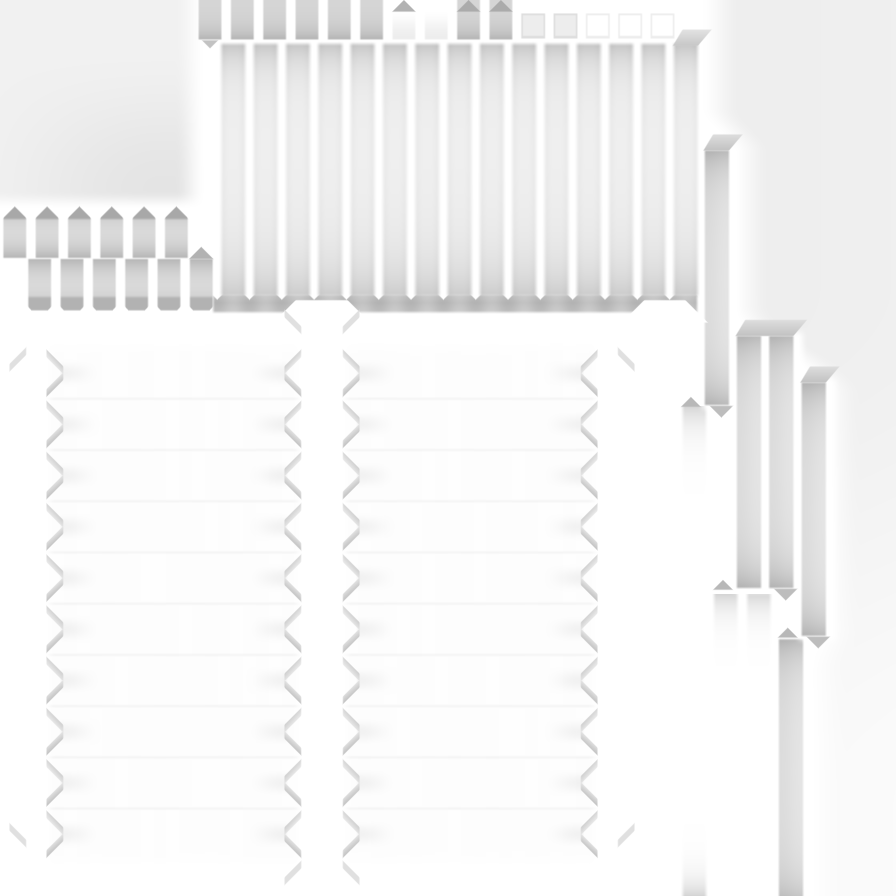
A three.js fragment shader for this texture map:

```glsl
// Pale occlusion map: ribbed wall, side columns, gabled cells, louvred panels.
// One grey value is layered from soft boxes, folded repeats and strokes.
varying vec2 vUv;
const float PITCH = 0.03607; // spacing of ribs, cells and columns
const float AA = 0.0012;

float hash(vec2 p) {
  vec3 q = fract(p.xyx * 0.1031);
  q += dot(q, q.yzx + 33.33);
  return fract((q.x + q.y) * q.z);
}
float span(float x, float lo, float hi, float soft) {
  return smoothstep(lo - soft, lo + soft, x) * (1.0 - smoothstep(hi - soft, hi + soft, x));
}
float box(vec2 p, float x0, float y0, float x1, float y1, float soft) {
  return span(p.x, x0, x1, soft) * span(p.y, y0, y1, soft);
}
// Short diagonal bar with upright ends
float stroke(vec2 q) {
  return span(q.x, -0.0093, 0.0093, AA) * span(q.x - q.y, -0.0043, 0.0043, AA);
}
float slot(float x, float first, float count) {
  return clamp(floor((x - first) / PITCH + 0.5), 0.0, count - 1.0);
}
// Triangle with its apex at the origin, opening downwards
float gable(vec2 q, float height) {
  return smoothstep(-AA, AA, -q.y - abs(q.x)) * smoothstep(-AA, AA, q.y + height);
}
float slantCap(float x, float rise, float x0, float x1) {
  return span(x, x0 + 0.6 * rise, x1 + 0.85 * rise, AA) * span(rise, 0.0, 0.018, AA);
}
// Tall columns with a slanted cap and pointed feet
float columns(float g, vec2 p, float first, float count, float lo, float hi) {
  float last = first + PITCH * (count - 1.0);
  float dx = p.x - first - PITCH * slot(p.x, first, count);
  g = mix(g, 1.0, box(p, first - 0.016, lo - 0.005, last + 0.024, hi + 0.004, 0.006));
  float ends = exp(-max(min(p.y - lo, hi - p.y), 0.0) / 0.026);
  float body = 0.895 - 0.17 * ends - 0.03 * smoothstep(0.012, -0.012, dx);
  g = mix(g, body, box(vec2(dx, p.y), -0.0135, lo, 0.0135, hi, 0.002));
  float rise = p.y - hi;
  float cap = slantCap(p.x, rise, first - 0.015, last + 0.0135) * step(0.3, hi);
  g = mix(g, 0.76 + 6.0 * rise, cap);
  g = mix(g, 0.74, gable(vec2(p.x - last - 0.005, lo - 0.014 - p.y), 0.013));
  return mix(g, 0.72, gable(p - vec2(first - 0.029, lo + 0.009), 0.011));
}
// Six small cells with pointed roofs (roofed = 1) or dark floors (0)
float cells(float g, vec2 p, float first, float lo, float roofed) {
  float dx = p.x - first - PITCH * slot(p.x, first, 6.0);
  float t = (p.y - lo) / 0.0573;
  float foot = lo + (1.0 - roofed) * max(abs(dx) - 0.009, 0.0);
  float tone = 0.85 - 0.14 * pow(abs(2.0 * t - 1.0), 2.0);
  tone = mix(tone, 0.66, roofed * smoothstep(0.72, 0.79, t));
  tone = mix(tone, 0.7, (1.0 - roofed) * smoothstep(0.3, 0.22, t));
  float top = lo + 0.0573 - roofed * abs(dx);
  return mix(g, tone, box(vec2(dx, p.y), -0.0127, foot, 0.0127, top, 0.0015));
}
// Small row on the top edge, changing shape from left to right
float topRow(float g, vec2 p) {
  float id = slot(p.x, 0.2344, 15.0);
  vec2 q = p - vec2(0.2344 + PITCH * id, 0.0);
  float full = box(q, -0.0127, 0.956, 0.0127, 1.1, 0.0015);
  float tone = 0.84 - 0.14 * exp(-max(q.y - 0.956, 0.0) / 0.012);
  float roof = gable(q - vec2(0.0, 1.0), 0.013);
  if (id < 5.5) return mix(g, tone, full);
  if (id < 7.5) {
    g = mix(g, 0.93, full * smoothstep(0.99, 0.957, q.y));
    return mix(g, 0.7, roof * step(id, 6.5));
  }
  if (id < 9.5) return mix(mix(g, tone, full), 0.67, roof);
  float pane = box(q, -0.0133, 0.957, 0.0133, 0.985, AA);
  float inner = box(q, -0.0115, 0.96, 0.0115, 0.983, AA);
  return id < 11.5 ? mix(g, 0.87 + 0.06 * inner, pane) : mix(g, 0.93, pane - inner);
}
// Fifteen ribs above a dark sill with two white notches
float ribbedWall(float g, vec2 p) {
  float dx = p.x - 0.2604 - PITCH * slot(p.x, 0.2604, 15.0);
  float tone = 0.94 - 0.17 * exp(-max(0.951 - p.y, 0.0) / 0.024);
  tone -= 0.15 * exp(-max(p.y - 0.668, 0.0) / 0.04) + 0.02 * smoothstep(0.004, 0.013, abs(dx));
  g = mix(g, tone, box(vec2(dx, p.y), -0.0133, 0.67, 0.0133, 0.951, 0.0033));
  float sill = 0.73 + 0.03 * cos(dx / PITCH * 6.2832) + 4.0 * abs(p.y - 0.662);
  float point = smoothstep(0.0, 0.003, abs(abs(dx) - 0.018) - p.y + 0.667);
  g = mix(g, sill, point * box(p, 0.238, 0.6515, 0.778, 0.671, 0.0025));
  float notch = min(abs(p.x - 0.359) - 0.029, abs(p.x - 0.742) - 0.023) - 0.665 + p.y;
  g = mix(g, 1.0, smoothstep(AA, -AA, notch) * span(p.y, 0.64, 0.665, AA));
  float rise = p.y - 0.949;
  g = mix(g, 0.76, gable(vec2(p.x - 0.2344, 0.946 - p.y), 0.009));
  return mix(g, 0.78 + 6.0 * rise, slantCap(p.x, rise, 0.751, 0.779));
}
// Two louvred panels folded about their centres, ten chevrons a side
float louvres(float g, vec2 p) {
  float x = abs(abs(p.x - 0.3594) - 0.1654), v = (p.y - 0.0404) / 0.05717;
  float row = clamp(floor(v), 0.0, 9.0), y = (v - row - 0.5) * 0.05717;
  float inside = 1.0 - smoothstep(0.132, 0.144, x);
  float area = inside * span(p.y, 0.04, 0.612, 0.012);
  g -= area * (0.005 + 0.004 * hash(vec2(floor(p.x * 70.0), row)));
  float seam = abs(fract(v + 0.5) - 0.5) * 0.05717;
  g -= 0.03 * smoothstep(0.0028, 0.0, seam) * inside * span(p.y, 0.07, 0.58, AA);
  float glow = smoothstep(0.08, 0.123, x) * smoothstep(0.128, 0.124, x);
  g -= 0.045 * glow * smoothstep(0.016, 0.0, abs(y)) * area;
  vec2 q = vec2(x - 0.1328, abs(y) - 0.0128);
  g = mix(g, 0.845 + 11.0 * (q.x - q.y) + 1.5 * y, stroke(q));
  q = abs(p - vec2(0.3594, 0.3333)); // stray corner strokes
  float stray = stroke((q - vec2(0.3395, 0.2655)) * vec2(1.0, -1.0));
  return mix(g, 0.88, max(stray, stroke(q - vec2(0.0325, 0.3075))));
}
void main() {
  vec2 p = vUv;
  // Open grey surroundings, right and top left
  float edge = 0.788 + 0.033 * smoothstep(0.88, 0.83, p.y) + 0.1 * smoothstep(0.66, 0.56, p.y);
  edge -= 0.015 * smoothstep(0.3, 0.25, p.y);
  float open = mix(0.975, 0.932, smoothstep(0.1, 0.68, p.y)) + 0.05 * max(p.x - 0.85, 0.0);
  float g = mix(1.0, open, smoothstep(edge - 0.008, edge + 0.04, p.x));
  float corner = 0.945 - 0.05 * smoothstep(0.95, 0.79, p.y) * smoothstep(-0.05, 0.18, p.x);
  g = mix(g, corner, smoothstep(0.23, 0.195, p.x) * smoothstep(0.766, 0.787, p.y));
  // Stubs fading out beneath the columns
  float drop = max(0.547 - p.y, 0.0), low = max(0.337 - p.y, 0.0);
  float tall = step(p.y, 0.547) * exp(-drop / 0.022) + exp(-p.y / 0.018);
  float pair = span(p.x, 0.797, 0.823, 0.003) + span(p.x, 0.834, 0.86, 0.003);
  g -= 0.17 * span(p.x, 0.762, 0.788, 0.003) * tall;
  g -= 0.17 * pair * step(p.y, 0.337) * exp(-low / 0.018);
  g = columns(g, p, 0.8001, 1.0, 0.548, 0.832);
  g = columns(g, p, 0.8359, 2.0, 0.3438, 0.625);
  g = columns(g, p, 0.8828, 1.0, -0.01, 0.2865);
  g = columns(g, p, 0.9082, 1.0, 0.2904, 0.573);
  g = ribbedWall(topRow(g, p), p);
  g = cells(g, p, 0.0165, 0.7122, 1.0);
  g = cells(g, p, 0.0443, 0.6536, 0.0);
  g = mix(g, 0.7, gable(p - vec2(0.2246, 0.7245), 0.0135));
  g = louvres(g, p);
  gl_FragColor = vec4(vec3(clamp(g, 0.0, 1.0)), 1.0);
}
```
